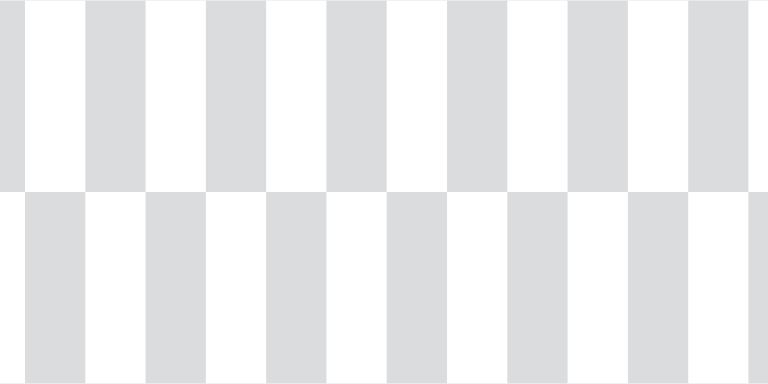
Write a Shadertoy shader that draws this pattern.

```glsl
// Two offset rows of tall pale grey and white blocks, a stretched checkerboard.

// Lengths are fractions of the canvas height.
const vec2 BLOCK_SIZE = vec2(0.1570, 0.4990);
const vec2 GRID_ORIGIN = vec2(0.0651, 0.5);
const vec3 GREY = vec3(0.859, 0.863, 0.871);
const vec3 WHITE = vec3(1.0);

// Antialiased square wave per axis: +1 in even cells, -1 in odd cells.
vec2 squareWave(vec2 cell, vec2 pixelInCells) {
    vec2 edgeDistance = 0.5 - abs(mod(cell + 0.5, 2.0) - 1.0);
    return clamp(2.0 * edgeDistance / pixelInCells, -1.0, 1.0);
}

void mainImage(out vec4 fragColor, in vec2 fragCoord) {
    vec2 position = fragCoord / iResolution.y;
    vec2 pixelInCells = 1.0 / (iResolution.y * BLOCK_SIZE);

    // The product of both waves alternates like a checkerboard.
    vec2 wave = squareWave((position - GRID_ORIGIN) / BLOCK_SIZE, pixelInCells);
    float whiteCoverage = 0.5 + 0.5 * wave.x * wave.y;

    fragColor = vec4(mix(GREY, WHITE, whiteCoverage), 1.0);
}
```
